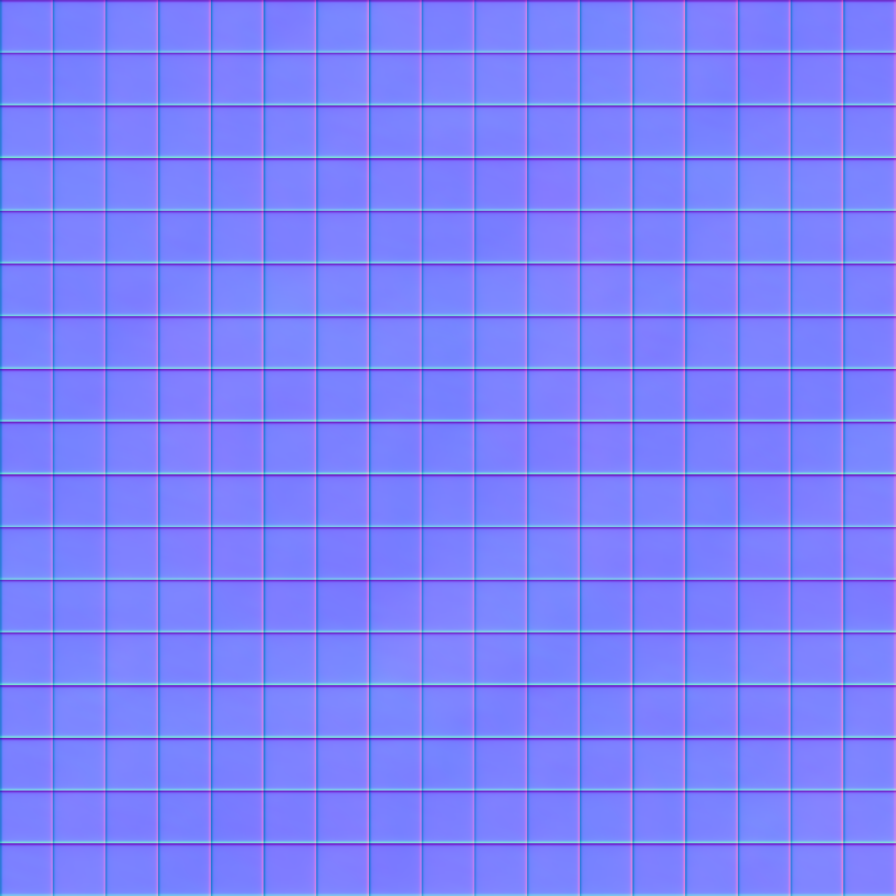
Reproduce this texture map procedurally as a Shadertoy shader.

```glsl
const float TILES = 17.0;            // repeats across and down
const float BEVEL_WIDTH = 0.034;     // steep rim, in tile units
const float BEVEL_SLOPE = 0.78;
const float SKIRT_WIDTH = 0.065;     // soft rounding inside the rim
const float SKIRT_SLOPE = 0.20;
const float SEAM_WIDTH = 0.006;      // flat bottom of the joint
const float SEAM_SHADE = 0.13;       // darkening on upper and left rims
const float LINE_VARIATION = 0.35;
const float TILE_TILT = 0.035;
const float WARP_SCALE = 7.0;        // broad undulation across tiles
const float WARP_SLOPE = 0.05;
const float GRAIN_SCALE = 75.0;      // fine glaze ripples
const float GRAIN_SLOPE = 0.012;
const vec2 BASE_SLOPE = vec2(-0.025, -0.015);
const int SAMPLES = 3;               // antialiasing samples per axis

float hash(vec2 p) {
    vec3 q = fract(vec3(p.xyx) * 0.1031);
    q += dot(q, q.yzx + 33.33);
    return fract((q.x + q.y) * q.z);
}

float noise(vec2 p) {
    vec2 i = floor(p);
    vec2 f = fract(p);
    f = f * f * (3.0 - 2.0 * f);
    float low = mix(hash(i), hash(i + vec2(1, 0)), f.x);
    float high = mix(hash(i + vec2(0, 1)), hash(i + vec2(1, 1)), f.x);
    return mix(low, high, f.y);
}

vec2 noiseSlope(vec2 p) {
    const vec2 e = vec2(0.2, 0.0);
    return vec2(noise(p + e.xy) - noise(p - e.xy),
                noise(p + e.yx) - noise(p - e.yx)) / (2.0 * e.x);
}

// Undulation shared by neighbouring tiles, plus fine ripples
vec2 surfaceSlope(vec2 uv) {
    vec2 warp = noiseSlope(uv * WARP_SCALE + 11.0)
              + 0.5 * noiseSlope(uv * WARP_SCALE * 2.7 + 37.0);
    vec2 grain = noiseSlope(uv * GRAIN_SCALE * vec2(0.8, 1.2) + uv.yx * 25.0);
    return BASE_SLOPE + WARP_SLOPE * warp + GRAIN_SLOPE * grain;
}

// Outward slope along one axis; edge is the signed position in the tile
float rimSlope(float edge, float strength) {
    float d = 0.5 - abs(edge);
    float bevel = BEVEL_SLOPE * exp(-pow(d / BEVEL_WIDTH, 2.0)) * strength;
    float skirt = SKIRT_SLOPE * exp(-d / SKIRT_WIDTH);
    return sign(edge) * (bevel + skirt) * smoothstep(0.0, SEAM_WIDTH, d);
}

float lineStrength(float index, float seed) {
    return 1.0 + LINE_VARIATION * (2.0 * hash(vec2(index, seed)) - 1.0);
}

vec3 tileColor(vec2 uv, vec2 surface) {
    vec2 grid = uv * TILES;
    vec2 cell = floor(grid);
    vec2 p = fract(grid) - 0.5;

    // Each joint has its own depth; side rims lean with position
    vec2 joint = floor(grid + 0.5);
    float lean = 1.0 + 0.4 * sign(p.x) * (uv.x - 0.5);
    vec2 rim = vec2(rimSlope(p.x, 0.75 * lean * lineStrength(joint.x, 3.0)),
                    rimSlope(p.y, lineStrength(joint.y, 8.0)));

    vec2 tilt = vec2(hash(cell + 19.0), hash(cell + 53.0)) - 0.5;
    vec2 slope = rim + surface + TILE_TILT * tilt;
    vec3 normal = normalize(vec3(slope.x, -slope.y, 1.0));

    // Shade the upper and left rims
    vec2 nearRim = exp(-pow((0.5 - abs(p)) / BEVEL_WIDTH, vec2(2.0)));
    float shade = max(nearRim.y * step(0.0, p.y), 0.5 * nearRim.x * step(p.x, 0.0));
    return (normal * 0.5 + 0.5) * (1.0 - SEAM_SHADE * shade);
}

void mainImage(out vec4 fragColor, in vec2 fragCoord) {
    vec2 surface = surfaceSlope(fragCoord / iResolution.xy);
    vec3 color = vec3(0.0);
    for (int y = 0; y < SAMPLES; y++) {
        for (int x = 0; x < SAMPLES; x++) {
            vec2 offset = (vec2(x, y) + 0.5) / float(SAMPLES) - 0.5;
            color += tileColor((fragCoord + offset) / iResolution.xy, surface);
        }
    }
    fragColor = vec4(color / float(SAMPLES * SAMPLES), 1.0);
}
```
